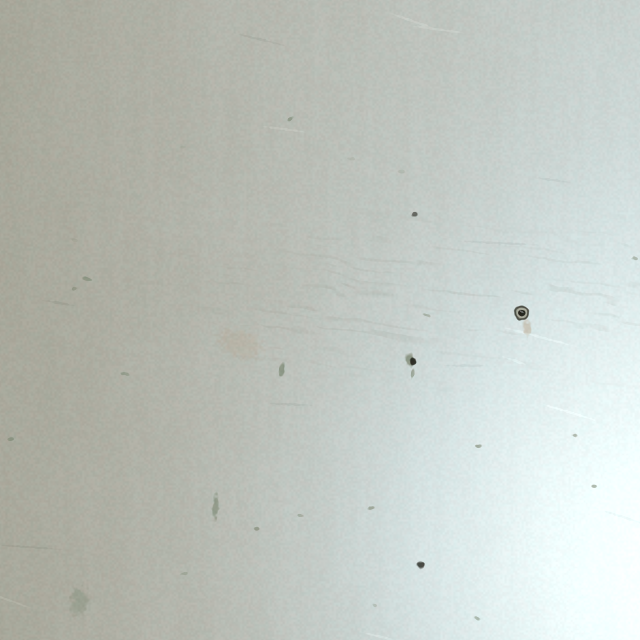
Write a Shadertoy shader that draws this texture.

```glsl
#define GRAIN_SCALE 300.0
#define GRAIN_AMOUNT 0.030
#define TINT_AMOUNT 0.020
#define MOTTLE_AMOUNT 0.014
#define SPECK_COUNT 20
#define SCRATCH_COUNT 16
#define SCUFF_COLOR vec3(0.50, 0.54, 0.46)
#define DARK_COLOR vec3(0.15, 0.15, 0.12)
#define RUST_COLOR vec3(0.70, 0.60, 0.48)

float hash(vec2 p) {
    vec3 q = fract(vec3(p.xyx) * 0.1031);
    q += dot(q, q.yzx + 33.33);
    return fract((q.x + q.y) * q.z);
}

float noise(vec2 p) {
    vec2 i = floor(p), f = fract(p);
    f = f * f * (3.0 - 2.0 * f);
    return mix(mix(hash(i), hash(i + vec2(1, 0)), f.x),
               mix(hash(i + vec2(0, 1)), hash(i + vec2(1, 1)), f.x), f.y);
}

float fbm(vec2 p) {
    float sum = 0.0, amp = 0.5;
    for (int i = 0; i < 4; i++) {
        sum += amp * noise(p);
        p = p * 2.03 + 17.1;
        amp *= 0.5;
    }
    return sum / 0.9375;
}

vec2 rotate(vec2 p, float a) {
    return vec2(cos(a) * p.x + sin(a) * p.y, cos(a) * p.y - sin(a) * p.x);
}

// Ragged soft ellipse: 1 inside, 0 outside
float blot(vec2 p, vec2 center, vec2 radius, float angle) {
    float d = length(rotate(p - center, angle) / radius);
    d += 0.7 * (noise(p * 210.0) - 0.5);
    return 1.0 - smoothstep(0.55, 1.25, d);
}

// Pale grey-green paint, brightening to bluish white at lower right
vec3 wallColor(vec2 p) {
    vec2 toGlow = p - vec2(1.05, 0.12);
    float light = 0.655 + 0.13 * p.x + 0.20 * exp(-dot(toGlow, toGlow) / 0.22);
    light += MOTTLE_AMOUNT * (fbm(p * 9.0) - 0.5);
    light += 0.008 * (noise(vec2(p.x * 85.0, p.y * 5.0)) - 0.5);
    float green = 0.05 * smoothstep(0.65, 0.86, light);
    float blue = 0.105 * smoothstep(0.63, 0.86, light) - 0.055;
    return light + vec3(0.0, green, blue);
}

// Faint brushed streaks sloping down to the right
float brushStreaks(vec2 p) {
    vec2 q = rotate(p, -0.14);
    float band = exp(-pow((p.y - 0.53) / 0.11, 2.0)) * smoothstep(0.1, 0.65, p.x);
    float lines = noise(vec2(q.x * 16.0, q.y * 170.0) + 3.0 * fbm(p * 14.0));
    return band * smoothstep(0.68, 0.95, lines);
}

// Small hashed flecks and thin scratches
vec3 addScatter(vec3 color, vec2 p) {
    for (int i = 0; i < SPECK_COUNT; i++) {
        float k = float(i);
        vec2 center = vec2(hash(vec2(k, 2.7)), 0.85 * hash(vec2(k, 8.3)));
        vec2 radius = vec2(0.003 + 0.005 * hash(vec2(k, 5.1)), 0.0028);
        float strength = 0.2 + 0.5 * hash(vec2(k, 6.4));
        float angle = hash(vec2(k, 4.2)) - 0.6;
        color = mix(color, SCUFF_COLOR, strength * blot(p, center, radius, angle));
    }
    for (int i = 0; i < SCRATCH_COUNT; i++) {
        float k = float(i) + 40.0;
        vec2 center = vec2(hash(vec2(k, 1.9)), hash(vec2(k, 7.7)));
        vec2 radius = vec2(0.015 + 0.04 * hash(vec2(k, 3.3)), 0.002);
        float tone = hash(vec2(k, 9.1)) < 0.6 ? 0.035 : -0.035;
        color += tone * blot(p, center, radius, -0.35 * hash(vec2(k, 5.8)));
    }
    return color;
}

// Upright scuffs, dark chips and rusty stains
vec3 addDamage(vec3 color, vec2 p) {
    color = mix(color, SCUFF_COLOR, 0.75 * blot(p, vec2(0.440, 0.422), vec2(0.0045, 0.011), -0.15));
    color = mix(color, SCUFF_COLOR, 0.65 * blot(p, vec2(0.337, 0.208), vec2(0.005, 0.020), -0.10));
    color = mix(color, SCUFF_COLOR, 0.38 * blot(p, vec2(0.124, 0.060), vec2(0.015, 0.021), -0.10));
    color = mix(color, RUST_COLOR, 0.18 * blot(p, vec2(0.375, 0.463), vec2(0.035, 0.022), -0.40));
    color = mix(color, RUST_COLOR, 0.40 * blot(p, vec2(0.824, 0.487), vec2(0.006, 0.014), 0.10));
    color = mix(color, SCUFF_COLOR, 0.80 * blot(p, vec2(0.641, 0.437), vec2(0.008, 0.009), 0.0));
    color = mix(color, DARK_COLOR, 0.90 * blot(p, vec2(0.646, 0.435), vec2(0.0045, 0.007), 0.0));
    color = mix(color, SCUFF_COLOR, 0.60 * blot(p, vec2(0.645, 0.416), vec2(0.0025, 0.008), -0.20));
    color = mix(color, DARK_COLOR, 0.80 * blot(p, vec2(0.657, 0.118), vec2(0.0055), 0.0));
    color = mix(color, DARK_COLOR, 0.60 * blot(p, vec2(0.648, 0.665), vec2(0.005, 0.004), 0.0));
    return color;
}

// Round screw head: dark rim, pale ring, dark slotted center
vec3 addScrew(vec3 color, vec2 p) {
    vec2 q = p - vec2(0.815, 0.511);
    float r = length(q) + 0.002 * (noise(p * 190.0) - 0.5);
    color = mix(color, vec3(0.25, 0.25, 0.21), 0.9 * (1.0 - smoothstep(0.0105, 0.0130, r)));
    color = mix(color, vec3(0.66, 0.67, 0.61), 1.0 - smoothstep(0.0075, 0.0100, r));
    color = mix(color, DARK_COLOR, 1.0 - smoothstep(0.0045, 0.0065, r));
    float slot = length(rotate(q - vec2(0.0, 0.002), -0.5) / vec2(0.004, 0.0015));
    return mix(color, vec3(0.60), 0.6 * (1.0 - smoothstep(0.5, 1.3, slot)));
}

void mainImage(out vec4 fragColor, in vec2 fragCoord) {
    vec2 p = fragCoord / iResolution.xy;
    vec3 color = wallColor(p);
    color -= brushStreaks(p) * vec3(0.035, 0.040, 0.045);
    color = addScatter(color, p);
    color = addDamage(color, p);
    color = addScrew(color, p);

    // Fine grain in brightness and tint
    vec2 g = p * GRAIN_SCALE;
    color += GRAIN_AMOUNT * (noise(g) - 0.5);
    float tint = noise(g * 0.6 + 71.0) - 0.5;
    color += TINT_AMOUNT * tint * vec3(1.0, -0.5, -0.4);
    fragColor = vec4(clamp(color, 0.0, 1.0), 1.0);
}
```
